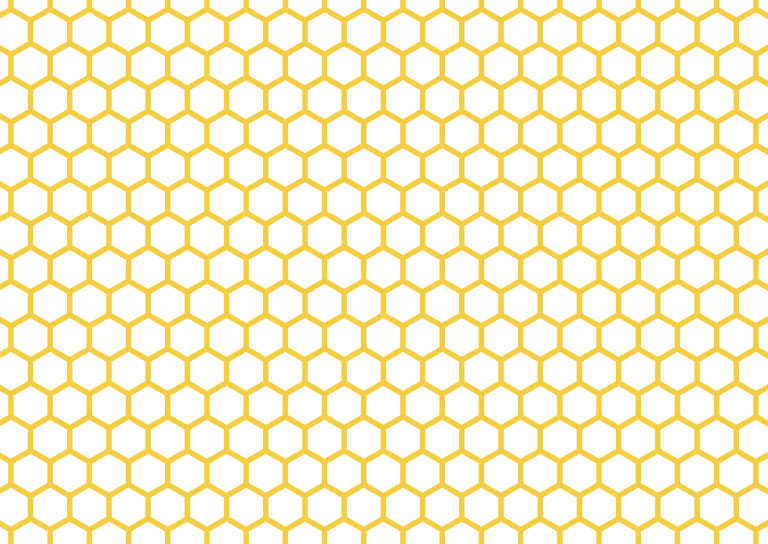
Reproduce this pattern procedurally as a Shadertoy shader.

```glsl
const vec3 PAPER_COLOR = vec3(1.0);
const vec3 LINE_COLOR = vec3(0.96, 0.805, 0.26);
const float CELLS_ACROSS = 19.587;          // hexagons per canvas width
const float LINE_WIDTH = 0.14;              // in cell widths
const vec2 FIRST_CENTER = vec2(0.278, 0.811); // cell widths from the top left
const vec2 PERIOD = vec2(1.0, 1.7320508);   // two staggered rows
const vec2 SLANT_NORMAL = vec2(0.5, 0.8660254);

// Offset from the nearest hexagon center, on two interleaved grids
vec2 hexOffset(vec2 p) {
    vec2 evenRow = mod(p + 0.5 * PERIOD, PERIOD) - 0.5 * PERIOD;
    vec2 oddRow = mod(p, PERIOD) - 0.5 * PERIOD;
    return dot(evenRow, evenRow) < dot(oddRow, oddRow) ? evenRow : oddRow;
}

// Distance inward from the border of a pointy-top hexagon of width 1
float hexBorderDistance(vec2 offset) {
    vec2 q = abs(offset);
    return 0.5 - max(q.x, dot(q, SLANT_NORMAL));
}

void mainImage(out vec4 fragColor, in vec2 fragCoord) {
    // Cell units, measured down from the top left corner
    float pixel = CELLS_ACROSS / iResolution.x;
    vec2 p = vec2(fragCoord.x, iResolution.y - fragCoord.y) * pixel;

    // Shared borders, smoothed over one pixel
    float border = hexBorderDistance(hexOffset(p - FIRST_CENTER));
    float line = clamp((0.5 * LINE_WIDTH - border) / pixel + 0.5, 0.0, 1.0);

    fragColor = vec4(mix(PAPER_COLOR, LINE_COLOR, line), 1.0);
}
```
